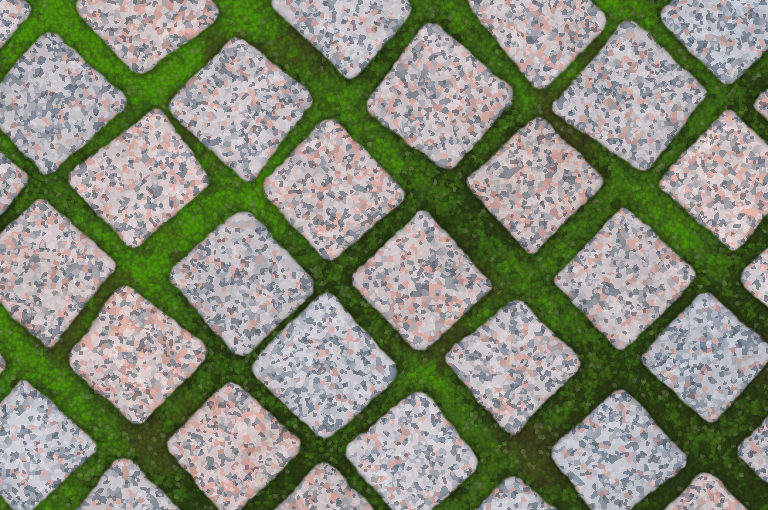
This texture is drawn by a WebGL 1 fragment shader. Its source:

```glsl
precision highp float;

// Square granite setts laid diagonally with wide mossy joints.
// A slanted lattice places rounded boxes, each jittered, turned and tapered by
// a hash; cellular noise makes the mineral grains and moss, sines the patches.

uniform vec2 u_resolution;

vec2 hash2(vec2 p) {
  return fract(sin(vec2(dot(p, vec2(12.71, 31.17)), dot(p, vec2(26.93, 18.37)))) * 4375.85);
}

// Cellular noise: x is the distance to the nearest seed, yz its random pair.
vec3 cells(vec2 p) {
  vec2 base = floor(p);
  vec3 nearest = vec3(9.0);
  for (int j = -1; j <= 1; j++) {
    for (int i = -1; i <= 1; i++) {
      vec2 id = base + vec2(float(i), float(j));
      float d = length(id + hash2(id) - p);
      if (d < nearest.x) nearest = vec3(d, hash2(id + 57.3));
    }
  }
  return nearest;
}

// Smooth patches from layered sines, about -1 to 1.
float patches(vec2 p) {
  return 0.5 * sin(p.x + 1.7 * sin(p.y * 0.8 + 1.0))
       + 0.3 * sin(p.y * 2.1 - p.x * 0.9 + 2.0)
       + 0.2 * sin(p.x * 3.7 + p.y * 2.9);
}

// Signed distance to one sett of the lattice.
float sett(vec2 q, vec2 id) {
  vec2 turn = hash2(id + 3.1) - 0.5;
  vec2 size = hash2(id + 8.6) - 0.5;
  vec2 taper = hash2(id + 14.2) - 0.5;
  q -= (hash2(id + 21.4) - 0.5) * 0.034;
  float angle = 0.785 + turn.x * 0.22;
  float c = cos(angle), s = sin(angle);
  q = mat2(c, -s, s, c) * q;
  q *= 1.0 + taper * q.yx * 1.5;
  float corner = 0.021 + 0.014 * turn.y;
  vec2 edge = abs(q) - (0.104 + size * 0.017) + corner;
  return length(max(edge, 0.0)) + min(max(edge.x, edge.y), 0.0) - corner;
}

vec3 granite(vec2 p, vec2 id) {
  vec2 tone = hash2(id + 31.9);
  vec3 grain = cells(p * 88.0);
  vec3 fleck = cells(p * 150.0 + 9.0);
  vec3 col = mix(vec3(0.49, 0.53, 0.57), vec3(0.81, 0.80, 0.81), smoothstep(0.0, 0.65, grain.y));
  // Pink feldspar, more of it on some setts
  float pink = step(0.87 - 0.16 * tone.x * tone.x, grain.z);
  col = mix(col, vec3(0.84, 0.64, 0.59), pink * 0.65);
  // Dark mica and pale quartz
  col = mix(col, vec3(0.33, 0.36, 0.40), 0.6 * step(0.87, fleck.y));
  col = mix(col, vec3(0.89, 0.88, 0.88), 0.55 * step(0.80, fleck.z));
  col *= mix(vec3(0.98, 1.0, 1.03), vec3(1.04, 0.98, 0.97), tone.x);
  return col * (0.98 + 0.07 * (tone.y - 0.5) + 0.045 * patches(p * 32.0 + id));
}

vec3 moss(vec2 p, float gap) {
  vec3 clump = cells(p * 48.0 + 4.0);
  vec3 tuft = cells(p * 125.0);
  // Lusher toward the upper left, darker in narrow joints
  float lush = 0.42 + 0.28 * patches(p * 7.0) + 0.30 * (p.y - 0.5) - 0.22 * (p.x - 0.75);
  lush += 0.28 * (clump.y - 0.5) + 0.38 * (tuft.y - 0.5);
  lush += 0.22 * smoothstep(0.008, 0.035, gap) - 0.08;
  vec3 col = mix(vec3(0.16, 0.22, 0.08), vec3(0.24, 0.38, 0.10), smoothstep(0.05, 0.48, lush));
  col = mix(col, vec3(0.29, 0.54, 0.06), smoothstep(0.45, 0.95, lush));
  // Bare soil and stray pale grit
  float soil = smoothstep(0.35, 0.75, patches(p * 9.0 + 5.0) + 0.3 * (clump.z - 0.5));
  col = mix(col, vec3(0.25, 0.23, 0.12), 0.6 * soil);
  col = mix(col, vec3(0.44, 0.48, 0.34), 0.45 * step(0.94, tuft.z));
  col *= 1.08 - 0.28 * tuft.x;
  return col * mix(0.78, 1.0, smoothstep(0.0, 0.012, gap));
}

void main() {
  vec2 p = gl_FragCoord.xy / u_resolution.y;

  // Chipped edges: bend the plane a little before measuring
  vec2 bend = vec2(patches(p * 48.0), patches(p.yx * 52.0 + 7.0)) * 0.0026;
  vec2 q = p + bend - vec2(0.843, 0.461);

  // Nearest sett among the neighbours on the slanted lattice
  mat2 lattice = mat2(0.180, -0.1735, 0.200, 0.1725);
  mat2 toLattice = mat2(0.1725, 0.1735, -0.200, 0.180) / 0.06575;
  vec2 home = floor(toLattice * q + 0.5);
  float dist = 9.0;
  vec2 stoneId = home;
  for (int j = -1; j <= 1; j++) {
    for (int i = -1; i <= 1; i++) {
      vec2 id = home + vec2(float(i), float(j));
      float d = sett(q - lattice * id, id);
      if (d < dist) { dist = d; stoneId = id; }
    }
  }
  dist += 0.003 * (cells(p * 60.0).x - 0.45);

  // Worn rim, then a soft change from stone to moss
  vec3 stone = granite(p, stoneId) * (1.0 - 0.16 * smoothstep(-0.010, 0.0, dist));
  float soft = max(0.0028, 0.8 / u_resolution.y);
  vec3 col = mix(stone, moss(p, dist), smoothstep(-soft, soft, dist));
  gl_FragColor = vec4(col, 1.0);
}
```
